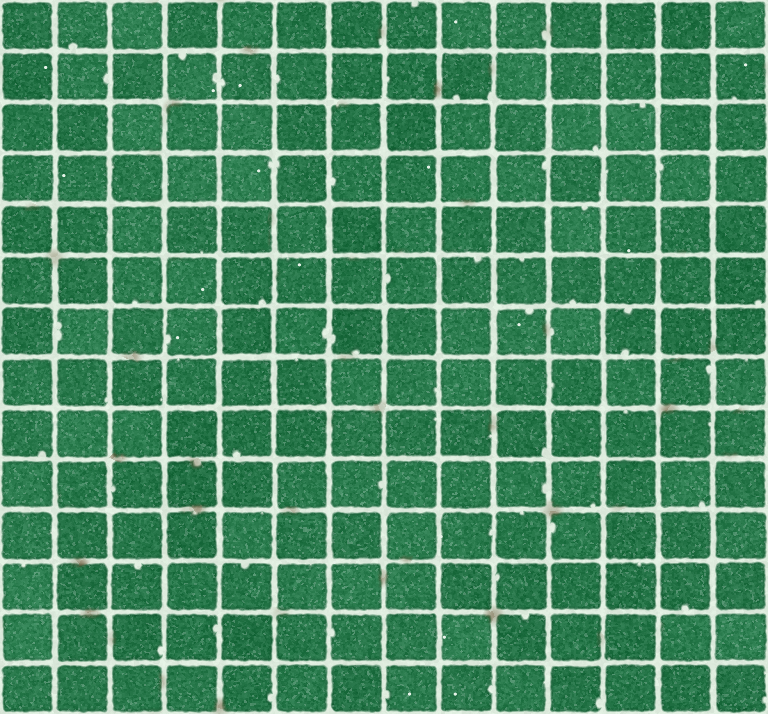
A Shadertoy shader for this texture:

```glsl
const float TILES = 14.0;

vec2 hash2(vec2 p) {
    vec3 q = fract(p.xyx * vec3(0.1031, 0.1030, 0.0973));
    q += dot(q, q.yzx + 33.33);
    return fract((q.xx + q.yz) * q.zy);
}

// Wrapping cellular noise: x = distance to the nearest point, y = its random id
vec2 cellular(vec2 uv, float period) {
    vec2 p = uv * period, cell = floor(p);
    vec2 nearest = vec2(9.0, 0.0);
    for (int j = -1; j <= 1; j++)
    for (int i = -1; i <= 1; i++) {
        vec2 c = cell + vec2(i, j);
        vec2 wrapped = mod(c, period);
        float d = length(c + hash2(wrapped) - p);
        if (d < nearest.x) nearest = vec2(d, hash2(wrapped + 57.3).x);
    }
    return nearest;
}

float roundBox(vec2 p, vec2 halfSize, float radius) {
    vec2 q = abs(p) - halfSize + radius;
    return length(max(q, 0.0)) + min(max(q.x, q.y), 0.0) - radius;
}

// Signed distance to one hand-laid tile with wavy, chipped edges
float tileDistance(vec2 p, vec2 id, float rough) {
    vec2 rnd = hash2(id + 3.7), rnd2 = hash2(id + 91.1);
    vec2 halfSize = vec2(0.485, 0.45) + (rnd2 - 0.5) * 0.016;
    p -= (rnd - 0.5) * 0.022;
    float tilt = (rnd2.x - 0.5) * 0.025;
    p += tilt * vec2(-p.y, p.x);

    vec2 phase = 6.283 * rnd;
    vec2 wave = sin(p.yx * 11.0 + phase) * 0.006 + sin(p.yx * 27.0 + phase.yx * 3.0) * 0.004;
    float d = roundBox(p + wave, halfSize, 0.05 + 0.05 * rnd2.y) + (rough - 0.45) * 0.022;

    // Occasional chips bitten out of the border
    for (float k = 0.0; k < 2.0; k++) {
        vec2 chip = hash2(id + 23.0 + k * 41.0);
        float angle = 6.283 * chip.x;
        vec2 dir = vec2(cos(angle), sin(angle));
        vec2 center = dir / max(abs(dir.x), abs(dir.y)) * halfSize;
        float radius = 0.085 * smoothstep(0.72, 1.0, chip.y);
        if (chip.y > 0.72) d = max(d, radius - length((p - center) * vec2(1.0, 0.8)) + (rough - 0.4) * 0.03);
    }
    return d;
}

void mainImage(out vec4 fragColor, in vec2 fragCoord) {
    vec2 uv = fragCoord / iResolution.xy;
    vec2 id = mod(floor(uv * TILES), TILES);
    vec2 p = (fract(uv * TILES) - 0.5) * vec2(1.075, 1.0);
    float pixel = TILES / iResolution.y;

    vec2 rough = cellular(uv, TILES * 9.0);
    vec2 grain = cellular(uv, TILES * 24.0);
    vec2 fleck = cellular(uv, TILES * 15.0);
    vec2 stain = cellular(uv, TILES * 2.0);
    float d = tileDistance(p, id, rough.x);

    // Glass body: fine speckle, pale flecks and a shade per tile
    vec3 glass = mix(vec3(0.10, 0.425, 0.24), vec3(0.22, 0.525, 0.355), grain.y);
    glass = mix(glass, vec3(0.36, 0.60, 0.47), 0.75 * smoothstep(0.87, 0.97, grain.y));
    glass += (fleck.y - 0.5) * 0.045;
    glass += (hash2(id + 12.9).x - 0.5) * vec3(0.035, 0.045, 0.04);
    glass += 0.012 * sin(6.283 * (uv.x * 2.0 + sin(6.283 * uv.y) * 0.3));
    glass *= 1.0 - 0.10 * smoothstep(-0.07, -0.02, d);

    // Worn pale rim
    float rim = smoothstep(-0.035, 0.005, d) * (0.25 + 0.45 * rough.y);
    glass = mix(glass, vec3(0.50, 0.67, 0.56), rim);

    // Grout, slightly shaded beside the tiles
    vec3 grout = vec3(0.87, 0.925, 0.87) + (rough.y - 0.5) * 0.05 + (grain.y - 0.5) * 0.025;
    grout = mix(vec3(0.72, 0.83, 0.75), grout, smoothstep(-0.005, 0.025, d));

    float edge = 0.012 + 0.5 * pixel;
    vec3 color = mix(glass, grout, smoothstep(-edge, edge, d));

    // Brown dirt gathered along some joints
    float dirt = smoothstep(0.88, 1.0, stain.y) * smoothstep(0.5, 0.05, stain.x);
    dirt *= smoothstep(-0.10, 0.0, d) * (0.35 + 0.65 * rough.y);
    color = mix(color, vec3(0.43, 0.36, 0.24), 0.75 * dirt);

    // Rare white specks
    vec2 speck = cellular(uv, TILES * 4.0);
    float white = step(0.994, speck.y) * smoothstep(0.16, 0.08, speck.x);
    color = mix(color, vec3(0.90, 0.95, 0.91), white);

    fragColor = vec4(clamp(color, 0.0, 1.0), 1.0);
}
```
